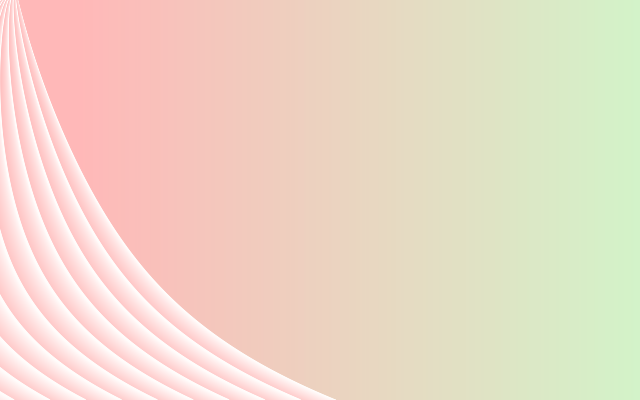
This background is drawn by a WebGL 1 fragment shader. Its source:

```glsl
precision highp float;
// Pink to green pastel gradient with a fan of white curved ribbons at the lower left.

uniform vec2 u_resolution;

const vec3 PINK = vec3(1.0, 0.722, 0.722);
const vec3 GREEN = vec3(0.827, 0.953, 0.787);
const vec3 WHITE = vec3(1.0, 0.99, 0.985);
const float GRADIENT_START = 0.12;
const float GRADIENT_END = 1.0;
const float STRIPE_COUNT = 42.0;
const float STRIPE_STRENGTH = 0.014;
const float GAP_TOP = 0.0039;      // ribbon width at the top edge
const float GAP_BOTTOM = 0.056;    // ribbon width at the bottom edge
const float GAP_POWER = 0.87;
const float TINT_TOP = 1.0;        // depth of the ribbon shading
const float TINT_BOTTOM = 0.72;
const float FALLOFF_TOP = 0.45;    // how fast the white edge turns pink
const float FALLOFF_BOTTOM = 0.95;

float hash(float n) {
  return fract(sin(n * 127.1) * 43758.5453);
}

// Horizontal position of the outermost curve at a given depth below the top
float outerEdge(float depth) {
  float d2 = depth * depth;
  return 0.0286 + 0.156 * depth + 0.169 * d2 + 0.173 * d2 * d2 * d2;
}

// Ribbon number: zero on the outer curve, growing to the left
float ribbonCoord(vec2 uv) {
  float depth = clamp(1.0 - uv.y, 0.0, 1.0);
  float gap = mix(GAP_TOP, GAP_BOTTOM, pow(depth, GAP_POWER));
  return (outerEdge(depth) - uv.x) / gap;
}

// Horizontal gradient with faint vertical stripes
vec3 background(float x) {
  float stripe = hash(floor(x * STRIPE_COUNT)) - 0.5;
  float t = (x - GRADIENT_START) / (GRADIENT_END - GRADIENT_START);
  return mix(PINK, GREEN, clamp(t + stripe * STRIPE_STRENGTH, 0.0, 1.0));
}

void main() {
  vec2 uv = gl_FragCoord.xy / u_resolution;
  vec2 pixel = 1.0 / u_resolution;
  float depth = 1.0 - uv.y;

  // Ribbon coordinate and its change across one pixel
  float coord = ribbonCoord(uv);
  vec2 slope = vec2(ribbonCoord(uv + vec2(pixel.x, 0.0)),
                    ribbonCoord(uv - vec2(0.0, pixel.y))) - coord;
  float blur = clamp(length(slope), 0.001, 0.6);

  // White leading edge that fades to pink, then a smooth return to white
  float across = fract(coord);
  float fade = clamp((across - 0.06) / 0.94, 0.0, 1.0);
  float tint = pow(fade, mix(FALLOFF_TOP, FALLOFF_BOTTOM, depth));
  tint *= mix(TINT_TOP, TINT_BOTTOM, depth);
  tint *= 1.0 - smoothstep(1.0 - blur, 1.0, across);

  // Only the white edge shows just outside the outer curve
  vec3 ribbon = mix(WHITE, PINK, tint * step(0.0, coord));
  float coverage = smoothstep(-0.5 * blur, 0.5 * blur, coord);

  gl_FragColor = vec4(mix(background(uv.x), ribbon, coverage), 1.0);
}
```
